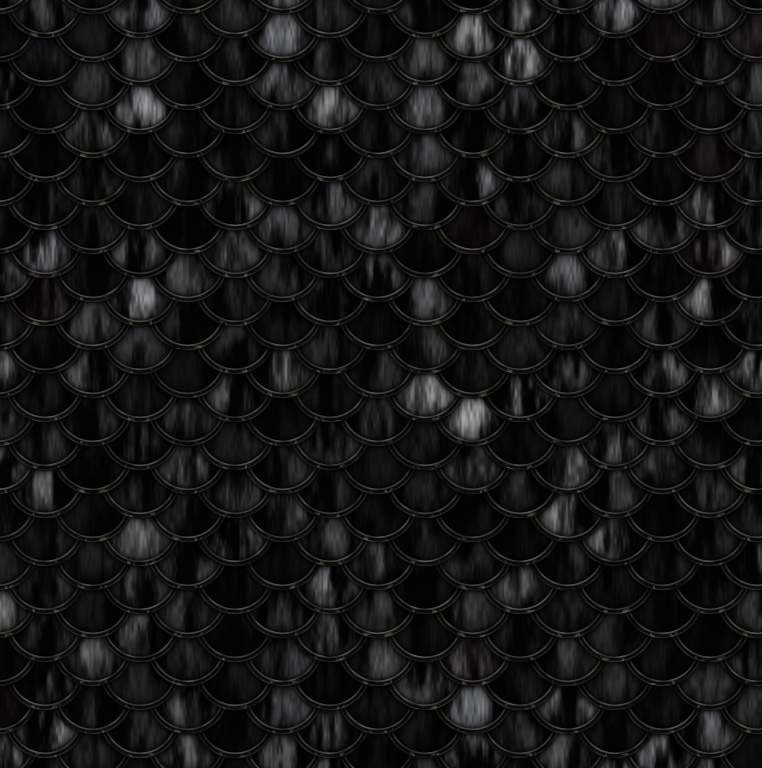
Reproduce this pattern procedurally as a Shadertoy shader.

```glsl
// Overlapping rows of black rimmed scales with worn, vertically streaked grey faces.

const float PITCH = 0.1237;              // scale spacing, in canvas heights
const float ROW = 0.2526;                // row spacing, in scale spacings
const vec2 PHASE = vec2(0.475, 0.40);    // lattice offset: columns, rows
const float RADIUS = 0.43;               // outer radius of the rim
const float RIM = 0.055;                 // rim width

float hash(vec2 p) {
    vec3 h = fract(vec3(p.xyx) * 0.1031);
    h += dot(h, h.yzx + 33.33);
    return fract((h.x + h.y) * h.z);
}

float noise(vec2 p) {
    vec2 i = floor(p), f = fract(p);
    f = f * f * (3.0 - 2.0 * f);
    float low = mix(hash(i), hash(i + vec2(1, 0)), f.x);
    float high = mix(hash(i + vec2(0, 1)), hash(i + vec2(1, 1)), f.x);
    return mix(low, high, f.y);
}

// Soft line of the given half width around d = 0
float line(float d, float halfWidth, float px) {
    return 1.0 - smoothstep(halfWidth - 0.5 * px, halfWidth + px, abs(d));
}

// Column with a round lower end; the origin is the centre of the arc
float shieldDistance(vec2 r, float radius) {
    return length(vec2(r.x, min(r.y, 0.0))) - radius;
}

// Smeared vertical wear, different on each scale
vec3 faceColor(vec2 r, vec2 q, vec2 id) {
    float tone = mix(0.06, 0.60, pow(hash(id + 7.0), 1.5));
    vec2 s = q + 17.0 * vec2(hash(id + 31.0), hash(id + 53.0));
    float broad = noise(s * vec2(5.5, 1.6));
    float fine = noise(s * vec2(15.0, 3.6));
    float grain = noise(s * vec2(46.0, 11.0));
    float streak = smoothstep(0.27, 0.78, 0.55 * broad + 0.35 * fine + 0.10 * grain);
    float column = mix(0.55, 1.25, noise(vec2(q.x * 3.0, q.y * 0.5)));
    float sides = 1.0 - smoothstep(0.10, 0.42, abs(r.x));
    float lower = smoothstep(-0.48, -0.12, r.y);
    float light = tone * streak * column * mix(0.2, 1.0, sides) * mix(0.35, 1.0, lower);
    light *= mix(0.75, 1.15, grain);
    vec3 tint = mix(vec3(1.0), vec3(0.98, 0.99, 1.03), hash(id + 91.0));
    vec3 stain = vec3(0.018, 0.003, 0.006) * step(0.94, hash(id + 71.0));
    return vec3(0.010) + light * tint + stain;
}

// Dark rim with a bright inner lip, a faint outer lip and brass flecks
vec3 rimColor(vec2 r, vec2 q, float d, float px) {
    float wear = noise(q * 11.0);
    float facing = smoothstep(0.05, -0.40, r.y);
    float inner = line(d + RIM, 0.007, px) * mix(0.12, 0.34, wear) * mix(0.5, 1.0, facing);
    float outer = line(d + 0.010, 0.006, px) * mix(0.03, 0.17, noise(q * 9.0 + 40.0));
    float middle = line(d + 0.6 * RIM, 0.010, px) * 0.04 * wear;
    float spot = line(abs(r.x) - 0.11, 0.03, 0.04) * facing;
    float fleck = spot * smoothstep(0.45, 0.75, noise(q * 34.0)) * line(d + 0.022, 0.014, px);
    return vec3(0.014) + (inner + outer + middle) * vec3(1.0, 0.99, 0.94)
         + fleck * vec3(0.21, 0.19, 0.14);
}

void mainImage(out vec4 fragColor, in vec2 fragCoord) {
    float px = 1.0 / (iResolution.y * PITCH);
    vec2 q = fragCoord * px;
    float nearestRow = floor(q.y / ROW - PHASE.y);
    vec3 color = vec3(0.01);

    // Paint from the lowest row up: every row overlaps the one below it
    for (int k = -3; k <= 1; k++) {
        float row = nearestRow + float(k);
        float x = q.x - PHASE.x - 0.5 * mod(row, 2.0) + 0.5;
        vec2 id = vec2(floor(x), row) + 64.0;
        vec2 r = vec2(fract(x) - 0.5, q.y - (row + PHASE.y) * ROW - RADIUS);
        float d = shieldDistance(r, RADIUS);

        // Contact shadow on the scales beneath
        color *= 1.0 - 0.75 * exp(-max(d, 0.0) / 0.035);

        float rim = smoothstep(-RIM - 0.5 * px, -RIM + 0.5 * px, d + 0.007);
        float recess = mix(0.45, 1.0, smoothstep(0.0, 0.06, -d - RIM));
        vec3 face = faceColor(r, q, id) * recess;
        vec3 scale = mix(face, rimColor(r, q, d, px), max(rim, line(d + RIM, 0.007, px)));
        color = mix(color, scale, 1.0 - smoothstep(-0.5 * px, 0.5 * px, d));
    }
    fragColor = vec4(color, 1.0);
}
```
